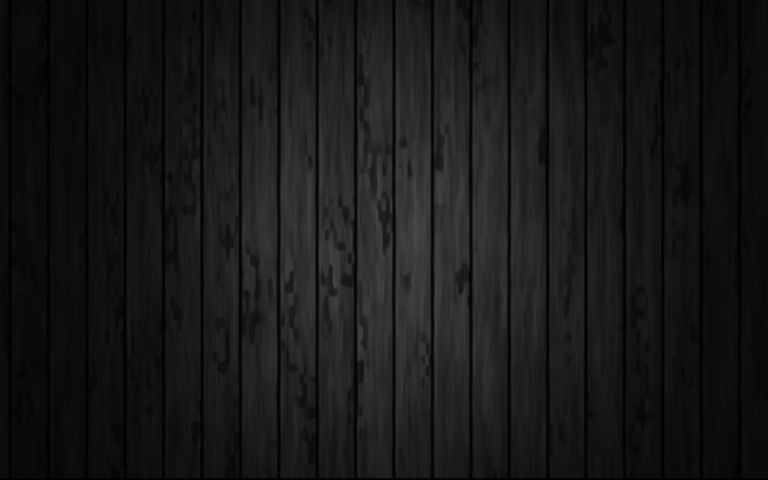
Reproduce this texture procedurally as a WebGL 1 fragment shader.

```glsl
precision highp float;
uniform vec2 u_resolution;

float hash(vec2 p) {
  vec3 q = fract(vec3(p.xyx) * 0.1031);
  q += dot(q, q.yzx + 33.33);
  return fract((q.x + q.y) * q.z);
}

float noise(vec2 p) {
  vec2 cell = floor(p);
  vec2 f = fract(p);
  f = f * f * (3.0 - 2.0 * f);
  return mix(mix(hash(cell), hash(cell + vec2(1.0, 0.0)), f.x),
             mix(hash(cell + vec2(0.0, 1.0)), hash(cell + vec2(1.0, 1.0)), f.x), f.y);
}

// Vertical fibres, bent slightly and summed over three scales.
float woodGrain(vec2 p, float seed) {
  p.x += 0.008 * (noise(vec2(p.x * 18.0 + seed, p.y * 6.0)) - 0.5);
  float sum = 0.0;
  float weight = 0.5;
  vec2 scale = vec2(65.0, 5.0);
  for (int i = 0; i < 3; i++) {
    sum += weight * (noise(p * scale + seed * 7.3) - 0.5);
    scale *= vec2(1.75, 2.3);
    weight *= 0.85;
  }
  return sum;
}

// Sparse dark weathering marks, stretched along the fibres.
float weathering(vec2 p, float seed) {
  float patches = smoothstep(0.55, 0.85, noise(p * vec2(24.0, 8.0) + seed * 3.1));
  float flecks = smoothstep(0.42, 0.78, noise(p * vec2(105.0, 42.0) + seed));
  return patches * flecks;
}

void main() {
  vec2 uv = gl_FragCoord.xy / u_resolution;
  vec2 p = gl_FragCoord.xy / u_resolution.y;

  // Twenty planks span the width.
  float across = uv.x * 20.0 - 0.26;
  float plank = floor(across);
  float seed = 5.0 + 40.0 * hash(vec2(plank + 3.0, 8.0));
  float offset = fract(across + 0.5) - 0.5;
  float wobble = 0.012 * (noise(vec2(floor(across + 0.5) * 9.0, p.y * 22.0)) - 0.5);
  float edge = abs(offset + wobble);

  // Soft central light.
  vec2 d = (uv - vec2(0.515, 0.5)) * vec2(u_resolution.x / u_resolution.y, 0.93);
  float light = 0.036 + 0.178 * exp(-dot(d, d) / 0.2);

  // Wood tone and surface marks.
  float tone = 0.94 + 0.16 * hash(vec2(plank + 11.0, 2.0));
  tone += 0.75 * woodGrain(p, seed);
  tone *= 1.0 - 0.48 * weathering(p, seed);

  // Dark grooves with a shaded shoulder and a thin lit right lip.
  tone *= 1.0 - 0.18 * exp(-edge * 15.0);
  tone += 0.14 * exp(-pow((offset - 0.085) / 0.028, 2.0));
  float soft = 10.0 / u_resolution.x;
  tone *= mix(0.2, 1.0, smoothstep(0.028 - soft, 0.055 + soft, edge));

  // Narrow dark strip along the foot.
  tone *= smoothstep(0.001, 0.006, uv.y);
  gl_FragColor = vec4(vec3(max(light * tone, 0.0)), 1.0);
}
```
